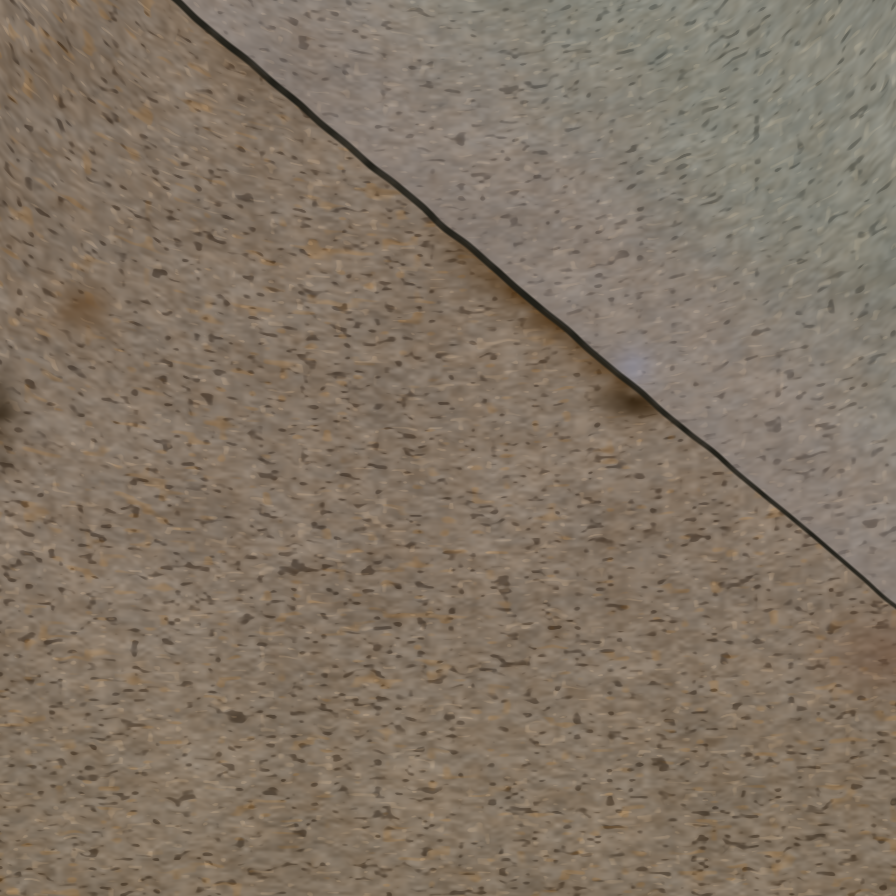
A three.js fragment shader for this texture:

```glsl
// Two weathered stone slabs meeting at a thin, dark diagonal joint.
// Layered value noise, stretched along bent grain lines, gives the specks;
// soft blobs of rust and damp sit along the joint and the left edge.
varying vec2 vUv;

float hash(vec2 p) {
  return fract(sin(dot(p, vec2(127.1, 311.7))) * 43758.5453);
}

float noise(vec2 p) {
  vec2 i = floor(p);
  vec2 f = fract(p);
  f = f * f * (3.0 - 2.0 * f);
  return mix(mix(hash(i), hash(i + vec2(1.0, 0.0)), f.x),
             mix(hash(i + vec2(0.0, 1.0)), hash(i + 1.0), f.x), f.y);
}

float fbm(vec2 p) {
  float sum = 0.0;
  float amp = 0.5;
  for (int i = 0; i < 4; i++) {
    sum += amp * noise(p);
    p = p * 2.03 + 17.3;
    amp *= 0.5;
  }
  return sum;
}

// Soft round falloff, stretched by the given radii
float blob(vec2 p, vec2 center, vec2 radius) {
  vec2 q = (p - center) / radius;
  return exp(-dot(q, q));
}

void main() {
  vec2 uv = vUv;

  // Joint frame: distance across (positive on the upper slab) and length along
  vec2 fromTop = uv - vec2(0.195, 1.0);
  float across = dot(fromTop, vec2(0.6437, 0.7653));
  float along = dot(fromTop, vec2(0.7653, -0.6437));
  across += 0.003 * (noise(vec2(along * 28.0, 3.0)) - 0.5);
  float upper = smoothstep(-0.001, 0.002, across);

  // Grain lines are level at the bottom and fan upward at both sides
  float side = uv.x - 0.5;
  vec2 grain = vec2(uv.x, uv.y - 0.8 * side * side * uv.y * uv.y);
  grain += 0.004 * vec2(noise(uv * 60.0), noise(uv * 60.0 + 40.0));

  // Slab base colours
  vec3 lower = mix(vec3(0.505, 0.445, 0.375), vec3(0.515, 0.455, 0.395),
                   smoothstep(0.05, 0.45, uv.y));
  lower = mix(lower, vec3(0.49, 0.43, 0.37), blob(uv, vec2(0.05, 0.95), vec2(0.3)));
  vec3 top = mix(vec3(0.53, 0.485, 0.445), vec3(0.515, 0.51, 0.465),
                 smoothstep(0.05, 0.3, across + 0.12 * (fbm(uv * 6.0) - 0.5)));
  vec3 color = mix(lower, top, upper);

  // Broad mottling, with a warm and cool drift
  color += 0.09 * (fbm(uv * vec2(9.0, 12.0)) - 0.47);
  color += vec3(0.03, 0.0, -0.03) * (fbm(grain * vec2(45.0, 70.0) + 9.0) - 0.47);

  // Fine grain, then dark pits and pale chips
  float contrast = mix(1.0, 0.8, upper);
  float coarse = noise(grain * vec2(72.0, 150.0));
  float fine = noise(grain * vec2(130.0, 260.0) + 31.0);
  color += contrast * (0.075 * (coarse - 0.5) + 0.085 * (fine - 0.5));
  float pitField = 0.6 * noise(grain * vec2(85.0, 190.0) + 57.0) + 0.4 * fine;
  float pit = 1.0 - smoothstep(0.15, 0.34, pitField);
  color -= contrast * pit * vec3(0.13, 0.125, 0.115);
  float chip = smoothstep(0.76, 0.95, noise(grain * vec2(95.0, 210.0) + 83.0));
  color += contrast * chip * vec3(0.075, 0.062, 0.045);

  // Ochre flecks, gathered in the lower slab
  float ochre = smoothstep(0.74, 0.95, noise(grain * vec2(60.0, 140.0) + 113.0));
  color += ochre * (1.0 - upper) * vec3(0.04, 0.005, -0.04);

  // Rust hugging the underside of the joint
  float ragged = 0.5 + noise(uv * vec2(55.0, 80.0));
  float below = (1.0 - upper) * exp(-max(-across, 0.0) / 0.019);
  float run = smoothstep(0.36, 0.46, along) * (1.0 - smoothstep(0.66, 0.75, along));
  float start = blob(vec2(along, 0.0), vec2(0.09, 0.0), vec2(0.07, 1.0));
  float rust = below * ragged * (0.75 * run + 0.3 * start + 0.08);
  color = mix(color, vec3(0.31, 0.205, 0.09), clamp(rust, 0.0, 0.85));
  float damp = blob(uv, vec2(0.705, 0.552), vec2(0.033, 0.016)) * (1.0 - upper);
  color = mix(color, vec3(0.19, 0.13, 0.06), 0.65 * damp * ragged);

  // Stains by the left and right edges
  float stain = blob(uv, vec2(0.09, 0.655), vec2(0.035, 0.027));
  color = mix(color, vec3(0.37, 0.26, 0.15), 0.5 * stain * ragged);
  float edgeStain = blob(uv, vec2(0.0, 0.53), vec2(0.018, 0.045));
  color = mix(color, vec3(0.21, 0.16, 0.10), 0.7 * edgeStain * ragged);
  float redStain = blob(uv, vec2(1.0, 0.27), vec2(0.07, 0.04)) * (1.0 - upper);
  color = mix(color, vec3(0.42, 0.29, 0.21), 0.4 * redStain);

  // Smooth, pale lip of the upper slab with a bluish glint
  float lip = upper * exp(-max(across, 0.0) / 0.025);
  color = mix(color, vec3(0.52, 0.48, 0.46), 0.5 * lip);
  color += vec3(0.02, 0.045, 0.10) * upper * blob(uv, vec2(0.707, 0.592), vec2(0.022));

  // Dark joint, thinning toward the lower right
  float halfWidth = mix(0.0036, 0.0022, smoothstep(0.5, 1.0, along));
  float joint = 1.0 - smoothstep(halfWidth - 0.0015, halfWidth + 0.0015, abs(across));
  float depth = 0.8 + 0.2 * noise(vec2(along * 70.0, 8.0));
  color = mix(color, vec3(0.12, 0.115, 0.09), joint * depth);

  gl_FragColor = vec4(clamp(color, 0.0, 1.0), 1.0);
}
```
